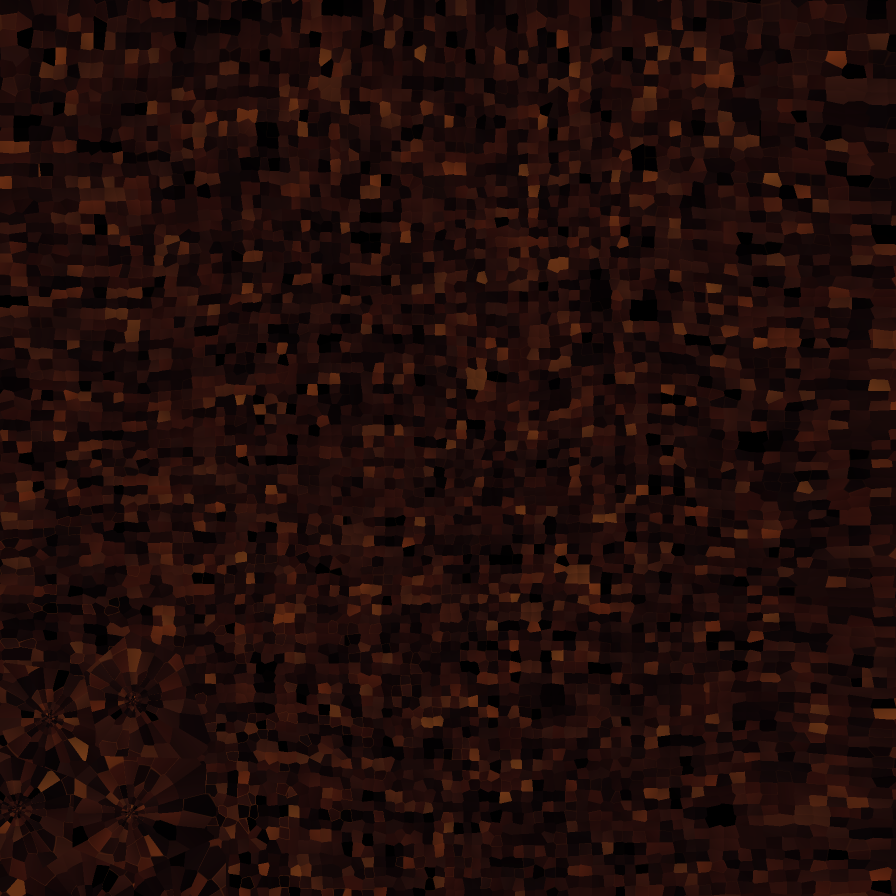
Reproduce this texture procedurally as a Shadertoy shader.

```glsl
// Dark ember mosaic: small uneven tiles with radiating shards in the lower left corner.

float hash(vec2 p) {
    return fract(sin(dot(p, vec2(127.1, 311.7))) * 43758.5453);
}

vec2 hash2(vec2 p) {
    return vec2(hash(p), hash(p + 19.7));
}

float noise(vec2 p) {
    vec2 i = floor(p), f = fract(p);
    f = f * f * (3.0 - 2.0 * f);
    return mix(mix(hash(i), hash(i + vec2(1, 0)), f.x),
               mix(hash(i + vec2(0, 1)), hash(i + vec2(1, 1)), f.x), f.y);
}

// Nearest jittered site: xy = cell id, z = gap to the next site.
// Columns repeat every "period"; "offset" points from the site to p.
vec3 voronoi(vec2 p, float period, float jitter, out vec2 offset) {
    vec2 base = floor(p), nearestId = base;
    float nearest = 9.0, second = 9.0;
    offset = vec2(0.0);
    for (int y = -1; y <= 1; y++)
    for (int x = -1; x <= 1; x++) {
        vec2 cell = base + vec2(x, y);
        vec2 id = vec2(mod(cell.x, period), cell.y);
        // Shared row and column shifts keep tiles rectangular but uneven.
        vec2 shift = vec2(hash(vec2(id.x, 3.0)), hash(vec2(5.0, id.y))) - 0.5;
        float loose = jitter * (0.2 + 0.8 * pow(hash(id + 41.0), 2.0));
        vec2 site = cell + 0.5 + shift * 0.4 + (hash2(id) - 0.5) * loose;
        float d = distance(p, site);
        if (d < nearest) {
            second = nearest;
            nearest = d;
            nearestId = id;
            offset = p - site;
        } else {
            second = min(second, d);
        }
    }
    return vec3(nearestId, second - nearest);
}

// Near black through red brown to rare orange.
vec3 emberColor(float tone) {
    float glow = pow(tone, 12.0);
    vec3 color = vec3(0.03, 0.012, 0.018) + vec3(0.17, 0.06, 0.035) * tone
               + vec3(0.2, 0.11, 0.02) * glow;
    return color * smoothstep(0.0, 0.09, tone);
}

// Flat tile with a faint slope of light and a slight hue change.
vec3 facet(vec2 id, vec2 offset, float darken) {
    vec3 color = emberColor(pow(hash(id + 71.3), darken));
    color.gb *= 0.85 + 0.3 * hash(id + 23.1);
    return color * (1.0 + 0.35 * dot(offset, hash2(id + 57.0) - 0.5));
}

vec3 mosaic(vec2 uv, float corner) {
    // Tiles widen toward the left, right and top borders.
    vec2 p = uv + 0.012 * (vec2(noise(uv * 7.0), noise(uv * 7.0 + 40.0)) - 0.5);
    float x = p.x, y = p.y;
    vec2 q = vec2(82.0 * (0.75 * x + 0.8 * x * x - 0.633 * x * x * x),
                  88.0 * (0.9 * y + 0.35 * y * y - 0.3 * y * y * y
                          - 0.01 * pow(max(y, 0.0), 24.0)));
    vec2 offset;
    vec3 tile = voronoi(q, 1000.0, 0.65 + 0.4 * corner, offset);

    // Join some neighbours into wide or large tiles.
    vec2 id = tile.xy;
    vec2 wide = floor(id / vec2(2, 1)), large = floor(id / 2.0);
    if (hash(wide + 11.0) < 0.4 * (1.0 - uv.x)) id = wide + 300.0;
    if (hash(large + 13.0) < 0.04 + 0.25 * pow(uv.x, 6.0)) id = large + 600.0;

    float darken = 0.8 + 0.5 * noise(uv * 9.0 + 5.0) + 0.5 * smoothstep(0.94, 1.0, uv.y);
    vec3 color = facet(id, offset, darken);

    // Thin orange slivers along some seams.
    float sliver = step(0.86, hash(tile.xy + 31.0)) * (1.0 - smoothstep(0.04, 0.12, tile.z));
    return mix(color, vec3(0.34, 0.15, 0.06), sliver * (0.15 + 0.65 * corner));
}

vec3 scene(vec2 uv) {
    float corner = 1.0 - smoothstep(0.1, 0.65, length(uv * vec2(0.8, 1.0)));
    vec3 color = mosaic(uv, corner);

    // Bursts: shards in log-polar space around the nearest scattered centre.
    vec2 base = floor(uv / 0.12), center = vec2(0.0);
    float nearest = 9.0;
    for (int y = -1; y <= 1; y++)
    for (int x = -1; x <= 1; x++) {
        vec2 cell = base + vec2(x, y);
        vec2 c = 0.12 * (cell + 0.5 + 0.7 * (hash2(cell + 8.0) - 0.5));
        float d = distance(uv, c);
        if (d < nearest) { nearest = d; center = c; }
    }
    if (center.x < 0.28 && center.y < 0.25) {
        vec2 d = uv - center;
        vec2 polar = vec2(atan(d.y, d.x) / 6.28319 * 22.0, 1.2 * log2(max(nearest, 0.0005)));
        vec2 offset;
        vec3 shard = voronoi(polar, 22.0, 0.9, offset);
        vec2 id = shard.xy + floor(center * 997.0);
        float reach = 1.2 * log2(0.06 + 0.08 * hash(center * 97.0));
        if (shard.y < reach - 0.6 * hash(id)) {
            color = facet(id, offset * 1.5, 1.0);
            float seam = step(0.75, hash(id + 3.0)) * (1.0 - smoothstep(0.02, 0.07, shard.z));
            color = mix(color, vec3(0.3, 0.13, 0.06), seam * 0.6);
        }
    }
    return color;
}

void mainImage(out vec4 fragColor, in vec2 fragCoord) {
    // Four samples per pixel smooth the tile edges.
    vec3 color = vec3(0.0);
    for (int i = 0; i < 4; i++) {
        vec2 subpixel = vec2(i % 2, i / 2) * 0.5 - 0.25;
        color += scene((fragCoord + subpixel) / iResolution.xy);
    }
    fragColor = vec4(color / 4.0, 1.0);
}
```
